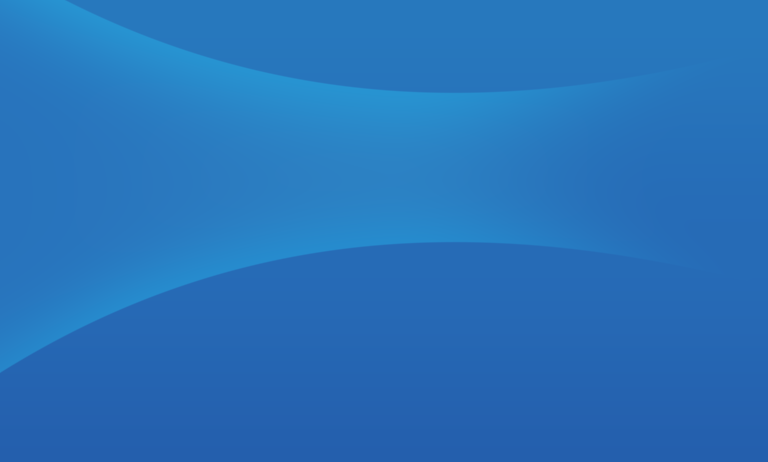
Reproduce this background procedurally as a WebGL 2 fragment shader.

```glsl
#version 300 es
precision highp float;

uniform vec2 u_resolution;
out vec4 fragColor;

// Backdrop, from bottom to top
const vec3 BACK_LOW  = vec3(0.141, 0.367, 0.675);
const vec3 BACK_MID  = vec3(0.150, 0.420, 0.715);
const vec3 BACK_HIGH = vec3(0.152, 0.472, 0.742);
const float BACK_MID_HEIGHT = 0.47;

// Ribbon body and its lit rims
const vec3 BODY_LEFT   = vec3(0.157, 0.452, 0.738);
const vec3 BODY_CENTRE = vec3(0.176, 0.496, 0.757);
const vec3 RIM_UPPER   = vec3(0.153, 0.580, 0.822);
const vec3 RIM_LOWER   = vec3(0.147, 0.548, 0.808);
const float GLOW_UPPER = 0.105;
const float GLOW_LOWER = 0.080;

// Each rim: height at the waist, square and cubic bend
const float WAIST_X = 0.592;
const vec3 UPPER_CURVE = vec3(0.799, 0.682, -0.195);
const vec3 LOWER_CURVE = vec3(0.476, -0.668, 0.236);

// Hollow fade at the right end
const float FADE_START = 0.50;
const float FADE_END = 0.99;
const float FADE_HOLLOW = 0.12;

// Approximate signed distance above a rim, in canvas heights
float heightAbove(vec2 uv, vec3 curve, float aspect) {
    float x = uv.x - WAIST_X;
    float rim = curve.x + x * x * (curve.y + curve.z * x);
    float slope = x * (2.0 * curve.y + 3.0 * curve.z * x) / aspect;
    return (uv.y - rim) / sqrt(1.0 + slope * slope);
}

float glow(float depth, float width) {
    float d = max(depth, 0.0) / width;
    return exp(-d * (0.55 + 0.45 * d));
}

vec3 backdrop(float y) {
    vec3 low = mix(BACK_LOW, BACK_MID, smoothstep(-0.1, BACK_MID_HEIGHT, y));
    return mix(low, BACK_HIGH, smoothstep(BACK_MID_HEIGHT, 1.0, y));
}

void main() {
    vec2 uv = gl_FragCoord.xy / u_resolution;
    float aspect = u_resolution.x / u_resolution.y;
    float pixel = 1.0 / u_resolution.y;

    // Depth inside the ribbon from each rim
    float fromUpper = -heightAbove(uv, UPPER_CURVE, aspect);
    float fromLower = heightAbove(uv, LOWER_CURVE, aspect);
    float inside = smoothstep(-pixel, pixel, min(fromUpper, fromLower));

    // Body light, then the two rim glows
    vec3 ribbon = mix(BODY_LEFT, BODY_CENTRE, smoothstep(0.0, 0.5, uv.x));
    ribbon = mix(ribbon, RIM_LOWER, glow(fromLower, GLOW_LOWER) * mix(0.78, 1.0, smoothstep(0.0, 0.2, uv.x)));
    ribbon = mix(ribbon, RIM_UPPER, glow(fromUpper, GLOW_UPPER));

    // The middle fades out sooner than the rims
    float across = (fromLower - fromUpper) / max(fromLower + fromUpper, 0.001);
    float end = FADE_END - FADE_HOLLOW * max(1.0 - across * across, 0.0);
    float opacity = 1.0 - smoothstep(FADE_START, end, uv.x);

    vec3 colour = mix(backdrop(uv.y), ribbon, inside * opacity);
    fragColor = vec4(colour, 1.0);
}
```
